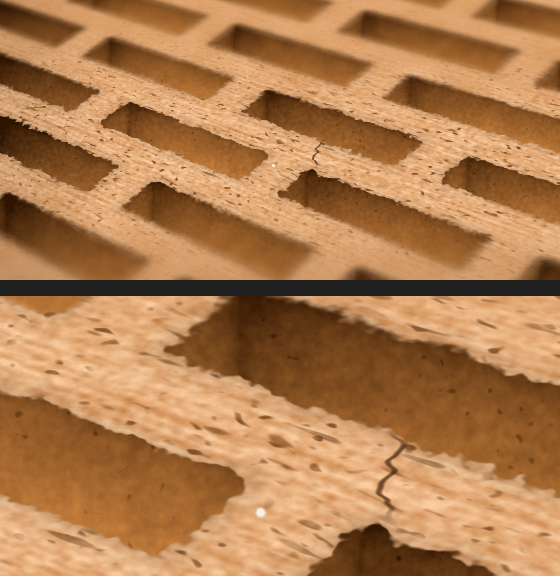
Top: the whole. Bottom: its middle third, enlarged.
Give the GLSL for this texture, as a Shadertoy shader.

```glsl
// Perforated clay brick seen at a slant: staggered rectangular holes, rough rims, shallow focus
#define HOLE_HALF vec2(0.405, 0.265)  // half size of a hole, in lattice cells
#define CELL_STRETCH vec2(2.4, 1.0)   // cell proportions used for distances and grain
#define CORNER 0.06                   // hole corner radius
#define ROUGHNESS 0.085               // raggedness of the rims
#define BLUR 0.12                     // rim softness away from the focus band
#define FOCUS_Y 0.55                  // height of the focus band, measured downward
#define PIT_AMOUNT 0.75
#define GRAIN_AMOUNT 0.55

const vec3 SHADOW = vec3(0.20, 0.09, 0.005);
const vec3 WALL   = vec3(0.71, 0.45, 0.21);
const vec3 CLAY   = vec3(0.80, 0.53, 0.30);
const vec3 DUST   = vec3(0.95, 0.755, 0.57);
const vec3 PIT    = vec3(0.40, 0.21, 0.06);

// Lattice to canvas perspective; canvas height is 1 and y points down
const mat3 VIEW = mat3(0.529, 0.1745, -0.13,
                       0.234, -0.143, 0.042,
                       0.646, 0.495, 1.0);

vec2 hash2(vec2 p) {
    p = vec2(dot(p, vec2(127.1, 311.7)), dot(p, vec2(269.5, 183.3)));
    return fract(sin(p) * 43758.5) * 2.0 - 1.0;
}

float gradientNoise(vec2 p) {
    vec2 i = floor(p), f = p - i;
    vec2 s = f * f * f * (f * (f * 6.0 - 15.0) + 10.0);
    vec2 e = vec2(0.0, 1.0);
    float low = mix(dot(hash2(i), f), dot(hash2(i + e.yx), f - e.yx), s.x);
    float high = mix(dot(hash2(i + e), f - e), dot(hash2(i + 1.0), f - 1.0), s.x);
    return mix(low, high, s.y);
}

float fbm(vec2 p) {
    float sum = 0.0, amp = 0.6;
    for (int i = 0; i < 4; i++) {
        sum += amp * gradientNoise(p);
        p = mat2(1.6, 1.2, -1.2, 1.6) * p + 7.3;
        amp *= 0.55;
    }
    return sum;
}

float roundedBox(vec2 p, vec2 halfSize, float r) {
    vec2 d = abs(p) - halfSize + r;
    return length(max(d, 0.0)) + min(max(d.x, d.y), 0.0) - r;
}

// Inner walls: follow the vertical upward to the rim to find the wall and its depth
vec3 wallColor(vec2 cell, vec2 p, float lean, float variation, float focus) {
    float toLeft = (cell.x + HOLE_HALF.x) / lean;
    float toBack = HOLE_HALF.y - cell.y;
    float depth = max(min(toLeft, toBack), 0.0);
    float alongBack = max(cell.x - lean * depth + HOLE_HALF.x, 0.0);
    float alongLeft = max(toBack - depth, 0.0);
    float back = 0.10 + 0.52 * (1.0 - exp(-alongBack * 5.0)) + 0.75 * depth;
    float left = 0.16 + 0.42 * (1.0 - exp(-alongLeft * 9.0)) + 0.45 * depth;
    float side = smoothstep(-0.02, 0.02, toBack - toLeft);
    float light = mix(back, left, side) + 0.08 * variation;
    light -= 0.16 * exp(-depth * 18.0) + 0.30 * smoothstep(0.55, 0.0, p.x);
    light += 0.20 * fbm(p * 14.0) + 0.28 * focus * fbm(p * 60.0);
    light -= 0.25 * focus * smoothstep(0.34, 0.5, gradientNoise(p * 75.0));
    return mix(SHADOW, WALL, clamp(light, 0.0, 1.15));
}

// Top face: dusty clay with drag lines along the rows and scattered pits
vec3 faceColor(vec2 q, float rim, float focus) {
    float sharp = mix(0.12, 1.0, focus);
    float tone = 0.50 + 0.40 * fbm(q * 1.7) + 0.24 * focus;
    tone += GRAIN_AMOUNT * sharp * 1.7 * fbm(q * 13.0);
    tone += GRAIN_AMOUNT * sharp * 1.3 * gradientNoise(q * vec2(1.6, 24.0));
    tone += GRAIN_AMOUNT * sharp * 0.9 * gradientNoise(q * vec2(20.0, 30.0) + 9.0);
    vec3 color = mix(CLAY, DUST, clamp(tone, -0.6, 1.2));
    float pits = smoothstep(0.20, 0.42, gradientNoise(q * vec2(13.0, 22.0) + 31.0));
    pits += 0.7 * smoothstep(0.24, 0.42, gradientNoise(q * vec2(5.0, 19.0) - 17.0));
    pits *= smoothstep(-0.25, 0.15, fbm(q * 3.0 + 5.0));
    color = mix(color, PIT, min(pits, 1.0) * PIT_AMOUNT * sharp);
    return color * (1.0 - 0.15 * exp(-max(rim, 0.0) * 20.0));
}

void mainImage(out vec4 fragColor, in vec2 fragCoord) {
    vec2 p = vec2(fragCoord.x, iResolution.y - fragCoord.y) / iResolution.y;
    vec3 h = inverse(VIEW) * vec3(p, 1.0);
    vec2 uv = h.xy / h.z;
    vec2 q = uv * CELL_STRETCH;
    float focus = 1.0 - smoothstep(0.10, 0.46, abs(p.y - FOCUS_Y - 0.05 * (p.x - 1.0)));

    // Staggered lattice
    float row = floor(uv.y + 0.5);
    float u = uv.x - 0.5 * mod(row, 2.0);
    vec2 id = vec2(floor(u + 0.5), row);
    vec2 cell = vec2(u, uv.y) - id;
    vec2 vary = hash2(id + 4.0);

    // Ragged rim, softened by distance from the focus band
    vec2 halfSize = (HOLE_HALF + 0.010 * vary) * CELL_STRETCH;
    float rim = roundedBox(cell * CELL_STRETCH, halfSize, CORNER);
    float soft = max(mix(BLUR, 0.012, focus), 1.0 / (0.26 * iResolution.y));
    float ragged = 0.8 * gradientNoise(q * 4.0) + 0.6 * gradientNoise(q * 11.0) + 0.45 * gradientNoise(q * 25.0);
    rim += ROUGHNESS * mix(0.15, 1.0, focus) * ragged;

    float lean = (VIEW[1].x - VIEW[1].z * p.x) / (VIEW[0].x - VIEW[0].z * p.x);
    vec3 wall = wallColor(cell, p, lean, vary.x, focus);
    vec3 face = faceColor(q, rim, focus);

    // One hairline crack and one pale fleck
    float jag = gradientNoise(vec2(p.y * 30.0, 2.5)) + 0.5 * gradientNoise(vec2(p.y * 90.0, 8.5));
    float crack = smoothstep(0.006, 0.001, abs(p.x - 1.13 - 0.03 * jag));
    crack *= smoothstep(0.06, 0.03, abs(p.y - 0.545));
    face = mix(face, SHADOW, 0.65 * crack);
    face = mix(face, vec3(0.97, 0.95, 0.93), smoothstep(0.008, 0.003, length(p - vec2(0.977, 0.591))));

    vec3 color = mix(wall, face, smoothstep(-soft, soft, rim));
    color *= 1.0 - 0.08 * smoothstep(0.45, 0.0, p.x) - 0.06 * smoothstep(0.75, 1.0, p.y);
    fragColor = vec4(color, 1.0);
}
```
